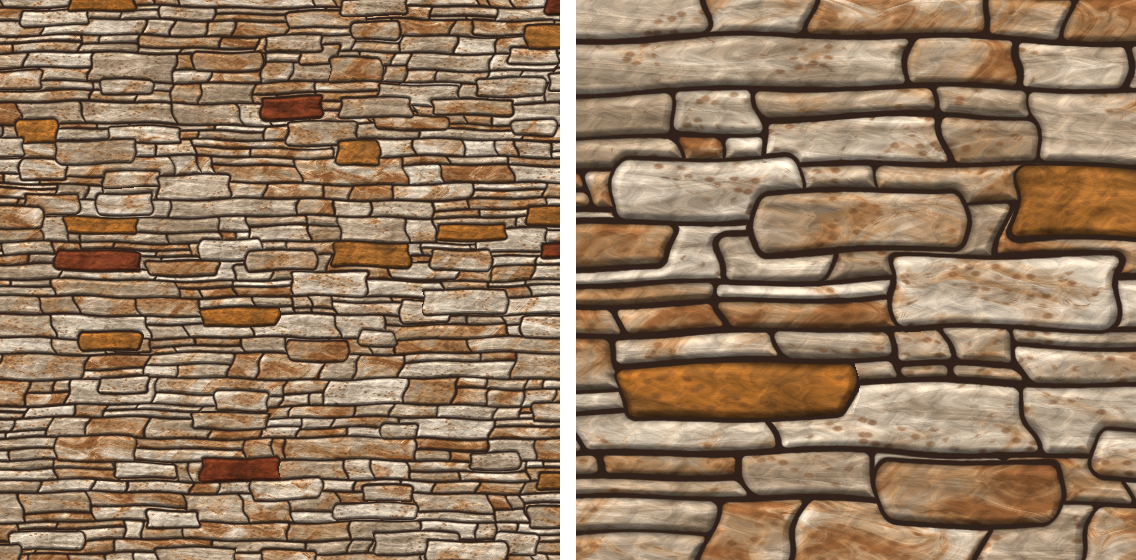
Left: the whole. Right: its middle third, enlarged.
Give the GLSL for this texture, as a WebGL 2 fragment shader.

```glsl
#version 300 es
precision highp float;
// Dry-stacked ledge stone wall: jittered courses are sliced into thin slabs,
// then two sparse grids of thicker blocks are set across the courses.
// Layered sines stain and grain each stone; a depth difference lights its rim.
uniform vec2 u_resolution;
out vec4 fragColor;

float hash(vec2 p) {
  vec3 q = fract(vec3(p.xyx) * vec3(0.1031, 0.1030, 0.0973));
  q += dot(q, q.yzx + 33.33);
  return fract((q.x + q.y) * q.z);
}

// Layered, rotated and self-warped sines, roughly -1 to 1
float layeredSines(vec2 p) {
  float sum = 0.0, weight = 0.6;
  for (int i = 0; i < 5; i++) {
    p = mat2(0.8, -0.6, 0.6, 0.8) * p + 0.9 * sin(p.yx * 1.3 + float(i));
    sum += weight * sin(p.x) * sin(p.y + 1.0);
    p *= 1.8;
    weight *= 0.65;
  }
  return sum;
}

// Distance to the nearest scattered point
float cellular(vec2 p) {
  vec2 cell = floor(p);
  float nearest = 2.0;
  for (int y = -1; y <= 1; y++)
    for (int x = -1; x <= 1; x++) {
      vec2 c = cell + vec2(x, y);
      nearest = min(nearest, length(c + vec2(hash(c), hash(c + 71.0)) - p));
    }
  return nearest;
}

float edgeAt(float k, float seed) {
  return k + 0.75 * (hash(vec2(k + 50.0, seed)) - 0.5);
}

// Uneven interval containing x: index, start, end
vec3 slice(float x, float seed) {
  float k = floor(x);
  if (x < edgeAt(k, seed)) k -= 1.0;
  else if (x >= edgeAt(k + 1.0, seed)) k += 1.0;
  return vec3(k, edgeAt(k, seed), edgeAt(k + 1.0, seed));
}

// Positive inside a rounded box
float boxDepth(vec2 p, vec2 halfSize, float radius) {
  vec2 q = abs(p) - halfSize + radius;
  return radius - length(max(q, 0.0)) - min(max(q.x, q.y), 0.0);
}

// Keep one side of a random cut through the interval
void split(float x, inout vec2 span, float cut, inout float id) {
  float middle = mix(span.x, span.y, 0.3 + 0.4 * cut);
  if (x < middle) span.y = middle;
  else { span.x = middle; id += 17.3; }
}

// x: depth inside the stone, y: stone id, z: 1 for a thick block
vec3 wall(vec2 p) {
  p += vec2(0.0022, 0.0014) * sin(p.yx * vec2(170.0, 45.0) + 2.0 * sin(p * 37.0));
  p.y += 0.0025 * sin(p.x * 13.0 + 3.0 * sin(p.y * 9.0));

  // Courses, slabs and their splits
  vec3 row = slice(p.y * 28.0, 1.0);
  float slant = (hash(vec2(row.x, 5.0)) - 0.5) * 0.8;
  float x = p.x + slant * (p.y - row.y / 28.0);
  vec3 column = slice(x * 6.5 + 9.0 * hash(vec2(row.x, 8.0)), row.x + 20.0);
  float id = row.x * 3.7 + column.x * 41.1 + 100.0;
  vec2 ySpan = row.yz / 28.0;
  vec2 xSpan = column.yz / 6.5;
  x += 9.0 * hash(vec2(row.x, 8.0)) / 6.5;
  if (hash(vec2(id, 2.0)) < 0.3 + 0.4 * (row.z - row.y - 0.7))
    split(p.y, ySpan, hash(vec2(id, 3.0)), id);
  if (hash(vec2(id, 4.0)) < 0.55)
    split(x, xSpan, hash(vec2(id, 6.0)), id);
  vec2 center = vec2(xSpan.x + xSpan.y, ySpan.x + ySpan.y) * 0.5;
  vec2 halfSize = vec2(xSpan.y - xSpan.x, ySpan.y - ySpan.x) * 0.5;
  vec3 stone = vec3(boxDepth(vec2(x, p.y) - center, halfSize, min(0.005, halfSize.y)), id, 0.0);

  // Thick blocks cut into the courses
  for (int i = 0; i < 2; i++) {
    vec2 grid = vec2(6.0, 15.0), cell = floor(p * grid + 0.47 * float(i));
    float block = cell.x * 13.7 + cell.y * 57.3 + float(i) * 311.0 + 900.0;
    if (hash(vec2(block, 1.0)) > 0.42) continue;
    vec2 size = mix(vec2(0.032, 0.013), vec2(0.076, 0.023),
                    vec2(hash(vec2(block, 2.0)), hash(vec2(block, 3.0))));
    vec2 shift = (vec2(hash(vec2(block, 4.0)), hash(vec2(block, 5.0))) - 0.5) * (1.0 - 2.0 * size * grid);
    vec2 local = p - (cell + 0.5 + shift - 0.47 * float(i)) / grid;
    local.x *= 1.0 + 5.0 * (hash(vec2(block, 6.0)) - 0.5) * local.y;
    float depth = boxDepth(local, size, 0.007);
    if (depth > 0.0) stone = vec3(depth, block, 1.0);
    else stone.x = min(stone.x, -depth);
  }
  return stone;
}

void main() {
  vec2 p = gl_FragCoord.xy / u_resolution.y;
  float pixel = 1.0 / u_resolution.y;
  vec3 stone = wall(p);
  float id = stone.y;
  vec2 offset = vec2(hash(vec2(id, 11.0)), hash(vec2(id, 12.0))) * 40.0;
  float strata = layeredSines(p * vec2(28.0, 170.0) + offset);
  float stain = layeredSines(p * vec2(45.0, 85.0) + offset.yx);
  float grain = layeredSines(p * vec2(190.0, 330.0));

  // Stone colour, from pale grey to rust
  float tone = hash(vec2(id, 13.0)), rust = hash(vec2(id, 14.0));
  vec3 color = mix(vec3(0.61, 0.52, 0.42), vec3(0.78, 0.72, 0.64), clamp(tone + 0.5 * strata, 0.0, 1.0));
  color = mix(color, vec3(0.64, 0.46, 0.29), 0.85 * smoothstep(0.25, 1.0, rust * 0.9 + 0.6 * stain));
  color = mix(color, vec3(0.46, 0.28, 0.15), 0.8 * smoothstep(0.85, 1.4, rust + 0.6 * stain + 0.25 * strata));
  float dark = stone.z * step(0.8, hash(vec2(id, 15.0)));
  vec3 deep = mix(vec3(0.40, 0.17, 0.09), vec3(0.56, 0.34, 0.13), step(0.45, tone));
  color = mix(color, deep * (1.0 + 0.35 * stain), 0.9 * dark);
  float specks = 1.0 - smoothstep(0.12, 0.34, cellular(p * vec2(85.0, 140.0)));
  color = mix(color, vec3(0.45, 0.29, 0.17), 0.6 * specks * smoothstep(-0.1, 0.4, stain));
  color *= 1.0 + 0.16 * grain + 0.14 * strata;

  // Rim light from above, then dark joints
  float above = wall(p + vec2(-0.0008, 0.0022)).x;
  float slope = clamp((min(stone.x, 0.006) - min(above, 0.006)) / 0.0022, -1.0, 1.0);
  color *= 1.0 + 0.16 * slope - 0.22 * max(-slope, 0.0);
  color *= mix(0.7, 1.04, smoothstep(0.0005, 0.005, stone.x));
  float gap = 0.0009 + 0.0013 * hash(vec2(id, 16.0)) + 0.0005 * stain;
  float face = smoothstep(gap - pixel, gap + pixel, stone.x);
  fragColor = vec4(mix(vec3(0.19, 0.13, 0.10), color, face), 1.0);
}
```
